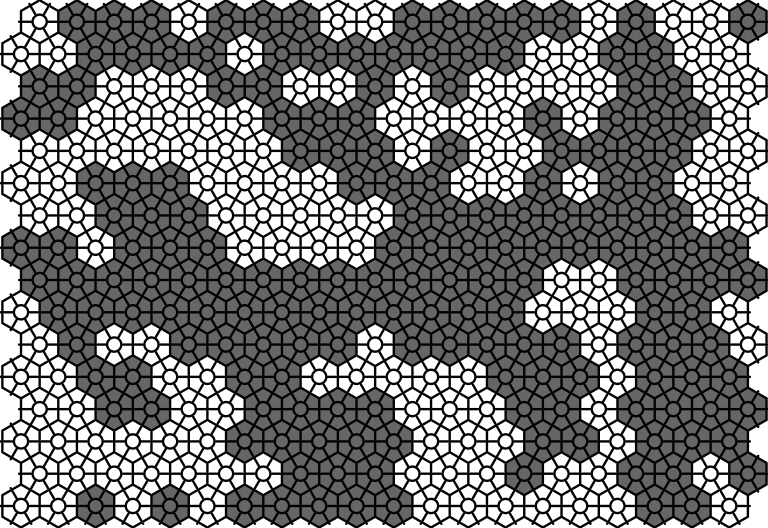
Write a Shadertoy shader that draws this pattern.

```glsl
// Honeycomb of white and grey hexagons, each with a black ring and six spokes.

float hash(vec2 p) {
    vec3 h = fract(vec3(p.xyx) * 0.1031);
    h += dot(h, h.yzx + 33.33);
    return fract((h.x + h.y) * h.z);
}

// Cell ids are (2 * column, row), so that all of them are whole numbers.
bool isInside(vec2 id) {
    return id.x > -0.5 && id.x < 39.5 && id.y > -0.5 && id.y < 15.5;
}

vec2 cellCentre(vec2 id) {
    return id * vec2(0.5, 0.8660);
}

// Nearest centre among the even rows and the shifted odd rows
vec2 nearestCell(vec2 p) {
    vec2 grid = p / vec2(1.0, 1.7320);
    vec2 even = 2.0 * round(grid);
    vec2 odd = 2.0 * round(grid - 0.5) + 1.0;
    return distance(p, cellCentre(even)) < distance(p, cellCentre(odd)) ? even : odd;
}

void mainImage(out vec4 fragColor, in vec2 fragCoord) {
    // One unit is the distance between neighbouring cells
    float pitch = 0.0706;
    vec2 p = (fragCoord / iResolution.y - vec2(0.0398, 0.0417)) / pitch;
    float pixel = 1.0 / (iResolution.y * pitch);

    vec2 id = nearestCell(p);
    vec2 q = p - cellCentre(id);
    bool inside = isInside(id);

    float lineDist = inside ? abs(length(q) - 0.19) : 1.0;
    float tone = hash(id + 40.0);

    for (int k = 0; k < 6; k++) {
        float angle = radians(60.0 * float(k));
        vec2 dir = vec2(cos(angle), sin(angle));
        vec2 neighbour = id + round(dir * vec2(2.0, 1.1547));

        // Neighbours pull the tone along, which makes clumps
        tone += 0.3 * hash(neighbour + 40.0);

        // Edge and spoke; spokes poke slightly past the outer border
        if (inside || isInside(neighbour)) {
            float along = dot(q, dir);
            float across = abs(dot(q, vec2(-dir.y, dir.x)));
            float spokeStart = inside ? 0.19 : 0.45;
            float edge = length(vec2(along - 0.5, max(across - 0.2887, 0.0)));
            float spoke = length(vec2(max(spokeStart - along, 0.0), across));
            lineDist = min(lineDist, min(edge, spoke));
        }
    }

    // Fill, then the black lines on top
    vec3 white = vec3(1.0);
    vec3 grey = vec3(0.4);
    vec3 colour = inside && tone < 1.436 ? grey : white;
    float ink = clamp((0.032 - lineDist) / pixel + 0.5, 0.0, 1.0);
    fragColor = vec4(mix(colour, vec3(0.01), ink), 1.0);
}
```
